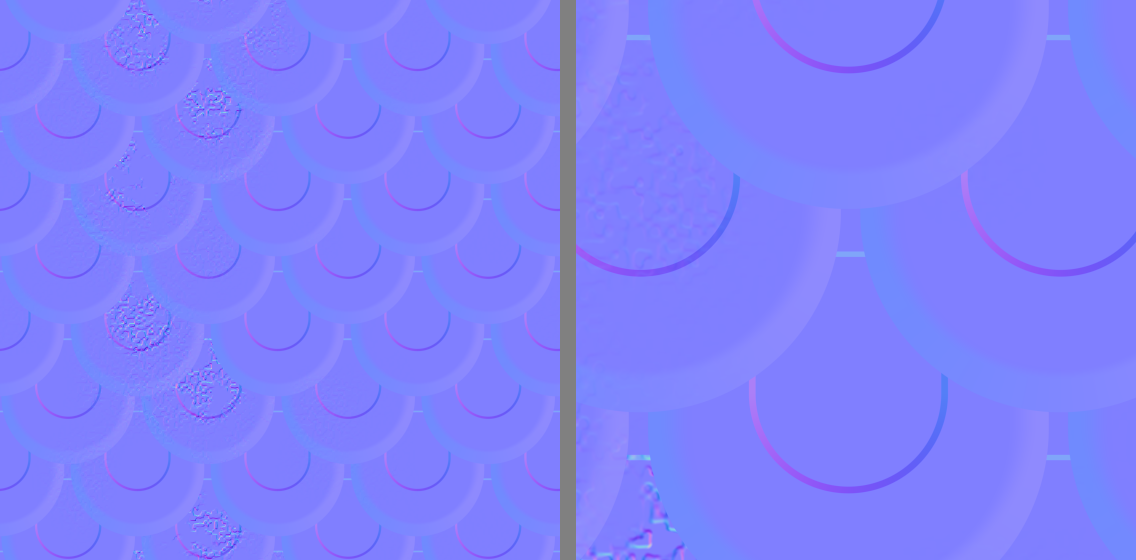
Left: the whole. Right: its middle third, enlarged.
Write a WebGL 1 fragment shader that draws this texture map.

```glsl
precision highp float;

uniform vec2 u_resolution;

const float REPEATS = 4.0;
const float TAU = 6.2831853;
const float SCALE_RADIUS = 0.477;
const float TOP_EDGE = -0.422;
const vec2 ROW_A = vec2(0.487, 0.838);
const vec2 ROW_B = vec2(0.982, 0.354);
const vec2 WINDOW = vec2(0.5, 0.45);

float hash(vec2 p) {
  vec3 h = fract(vec3(p.xyx) * vec3(0.1031, 0.1030, 0.0973));
  h += dot(h, h.yzx + 33.33);
  return fract((h.x + h.y) * h.z);
}

// Value noise that wraps over the unit square
float noise(vec2 p, float cells) {
  vec2 g = p * cells;
  vec2 i = floor(g);
  vec2 f = fract(g);
  f = f * f * (3.0 - 2.0 * f);
  vec2 a = mod(i, cells);
  vec2 b = mod(i + 1.0, cells);
  return mix(mix(hash(a), hash(vec2(b.x, a.y)), f.x),
             mix(hash(vec2(a.x, b.y)), hash(b), f.x), f.y);
}

float gritHeight(vec2 p) {
  return smoothstep(0.35, 0.7, 0.7 * noise(p, 210.0) + 0.3 * noise(p, 90.0));
}

vec2 gritSlope(vec2 p, float stepSize) {
  float h = gritHeight(p);
  return vec2(h - gritHeight(p + vec2(stepSize, 0.0)),
              h - gritHeight(p + vec2(0.0, stepSize)));
}

// Half disc with straight sides rising from it
float tongueDistance(vec2 l, float radius) {
  return length(vec2(l.x, max(l.y, 0.0))) - radius;
}

vec2 tongueNormal(vec2 l) {
  return normalize(vec2(l.x, max(l.y, 0.0)) + vec2(0.0, 0.0001));
}

float line(float d, float halfWidth, float blur) {
  return 1.0 - smoothstep(halfWidth - blur, halfWidth + blur, abs(d));
}

vec2 localPosition(vec2 q, vec2 center) {
  return fract(q - center + WINDOW) - WINDOW;
}

// Returns slope in xy, wear in z, coverage in w
vec4 scaleLayer(vec2 q, vec2 center, float bias, float blur) {
  vec2 l = localPosition(q, center);
  float d = tongueDistance(l, SCALE_RADIUS);
  vec2 n = tongueNormal(l);

  // Rim bevel: soft at the sides, crisper at the bottom
  float bevel = smoothstep(0.0, mix(0.085, 0.03, n.y), d + 0.105);
  vec2 slope = bevel * vec2(n.x * 0.062, 0.032 + 0.012 * abs(n.x));

  // Inner groove and top lip
  vec2 inner = l + vec2(0.0, 0.083);
  float innerDistance = tongueDistance(inner, 0.229);
  slope -= tongueNormal(inner) * 0.17 * line(innerDistance, 0.008, blur);
  slope.y += 0.15 * line(l.y - TOP_EDGE - 0.006, 0.007, blur);

  // Only some scales are weathered, mostly in the exposed tongue
  vec2 id = mod(floor(q - center + WINDOW), REPEATS);
  float chance = 0.6 * hash(id + center * 37.0) + 0.4 * bias;
  float tongue = 1.0 - smoothstep(-0.02, 0.07, innerDistance);
  float wear = smoothstep(0.56, 0.82, chance) * mix(0.12, 1.0, tongue);

  float edge = max(d, TOP_EDGE - l.y);
  float coverage = 1.0 - smoothstep(-blur, blur, edge);
  return vec4(slope, wear, coverage);
}

void main() {
  vec2 p = gl_FragCoord.xy / u_resolution;
  p.y = 1.0 - p.y;
  vec2 q = p * REPEATS;
  float blur = 0.75 * REPEATS / min(u_resolution.x, u_resolution.y);
  float bias = 0.5 + 0.5 * cos(TAU * (p.x - 0.37));

  // Higher rows overlap lower rows
  vec4 a = scaleLayer(q, ROW_A, bias, blur);
  vec4 b = scaleLayer(q, ROW_B, bias, blur);
  bool aOnTop = localPosition(q, ROW_A).y > localPosition(q, ROW_B).y;
  vec4 upper = aOnTop ? a : b;
  vec4 lower = aOnTop ? b : a;
  vec3 surface = mix(lower.xyz * lower.w, upper.xyz, upper.w);

  // Broken grit patches with a faint spill around them
  float patches = smoothstep(0.3, 0.62, 0.6 * noise(p, 28.0) + 0.4 * noise(p, 75.0));
  float spill = 0.16 * bias * smoothstep(0.5, 0.8, noise(p, 7.0));
  float wear = surface.z * patches + spill;
  vec2 slope = surface.xy + gritSlope(p, 0.0017) * 0.32 * wear;

  // Pack the unit normal into colour
  vec2 xy = slope + vec2(0.0, -0.003);
  float z = sqrt(max(0.0, 1.0 - 4.0 * dot(xy, xy)));
  gl_FragColor = vec4(0.5 + xy, 0.5 + 0.5 * z, 1.0);
}
```
